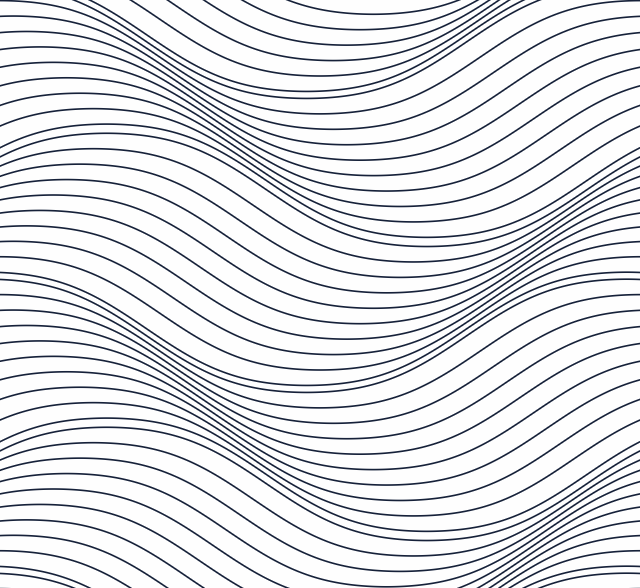
Give the GLSL for this pattern, as a Shadertoy shader.

```glsl
const float TAU = 6.2831853;
const vec2 REPEATS = vec2(1.0, 2.0);
const int LINES_PER_BAND = 10;
const float LINE_STEP = 0.0525;       // in tile heights
const float PHASE_STEP = 1.0 / 48.0;  // in tile widths
const float AMPLITUDE = 0.1926;       // in tile heights
const float LINE_WIDTH = 0.00258;     // in canvas widths
const vec3 PAPER = vec3(0.995);
const vec3 INK = vec3(0.085, 0.13, 0.225);

// Cosine with slightly flattened ends: x is the height, y its derivative by angle
vec2 wave(float angle, float flatness) {
    float height = cos(angle) - flatness * cos(3.0 * angle);
    float slope = 3.0 * flatness * sin(3.0 * angle) - sin(angle);
    return vec2(height, slope) / (1.0 - flatness);
}

// Distance in pixels from a tile point to one wavy line, wrapped vertically
float lineDistance(vec2 p, float level, float trough, vec2 tileSize) {
    vec2 w = AMPLITUDE * wave(TAU * (p.x - trough), 0.052);
    float gap = fract(p.y - level - w.x + 0.5) - 0.5;
    float slope = w.y * TAU * tileSize.y / tileSize.x;
    return abs(gap) * tileSize.y / sqrt(1.0 + slope * slope);
}

// Nearest line of a band whose troughs drift sideways from line to line
float bandDistance(vec2 p, float level, float trough, float drift, vec2 tileSize) {
    float nearest = 1e5;
    for (int i = 0; i < LINES_PER_BAND; i++) {
        float n = float(i);
        float d = lineDistance(p, level + n * LINE_STEP, trough + n * drift, tileSize);
        nearest = min(nearest, d);
    }
    return nearest;
}

// Antialiased stroke coverage, all lengths in pixels
float stroke(float dist, float width) {
    return clamp(0.5 * width + 0.5 - dist, 0.0, 1.0) - clamp(0.5 - 0.5 * width - dist, 0.0, 1.0);
}

void mainImage(out vec4 fragColor, in vec2 fragCoord) {
    vec2 tileSize = iResolution.xy / REPEATS;
    vec2 p = vec2(fragCoord.x, iResolution.y - fragCoord.y) / tileSize;

    // One band drifts right going down, the next drifts back left
    float rightward = bandDistance(p, 0.1422, 23.0 / 48.0, PHASE_STEP, tileSize);
    float leftward = bandDistance(p, 0.6459, 32.0 / 48.0, -PHASE_STEP, tileSize);

    float ink = stroke(min(rightward, leftward), LINE_WIDTH * iResolution.x);
    fragColor = vec4(mix(PAPER, INK, ink), 1.0);
}
```
